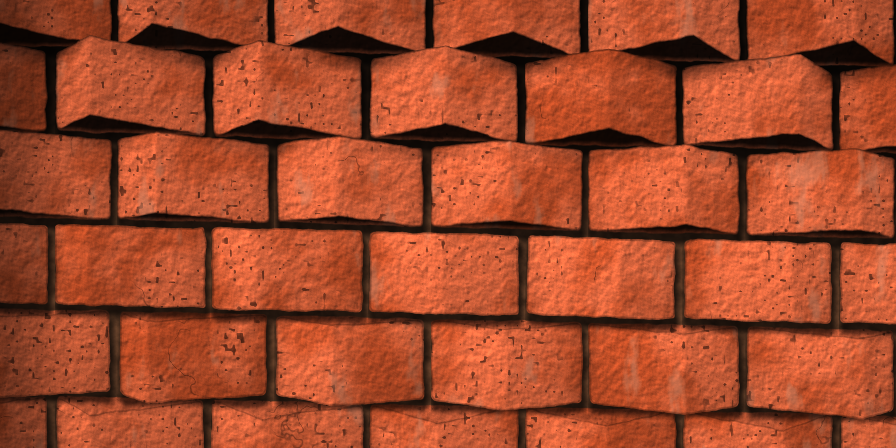
Reproduce this texture procedurally as a Shadertoy shader.

```glsl
// Staggered courses of rough red bricks laid with their corners jutting outward.

float hash(vec2 p) {
    vec3 q = fract(p.xyx * 0.1031);
    q += dot(q, q.yzx + 33.33);
    return fract((q.x + q.y) * q.z);
}

float noise(vec2 p) {
    vec2 i = floor(p), f = fract(p);
    f = f * f * (3.0 - 2.0 * f);
    return mix(mix(hash(i), hash(i + vec2(1, 0)), f.x),
               mix(hash(i + vec2(0, 1)), hash(i + vec2(1, 1)), f.x), f.y);
}

float fbm(vec2 p) {
    float sum = 0.0, amp = 0.5;
    for (int i = 0; i < 5; i++) {
        sum += amp * noise(p);
        p = mat2(1.6, 1.2, -1.2, 1.6) * p + 7.3;
        amp *= 0.5;
    }
    return sum;
}

float roundBox(vec2 p, vec2 halfSize, float radius) {
    vec2 d = abs(p) - halfSize + radius;
    return length(max(d, 0.0)) + min(max(d.x, d.y), 0.0) - radius;
}

// Fired clay: colour patches, grainy relief, small pits and pale scuffs
vec3 clay(vec2 p, float rnd) {
    vec2 s = p + rnd * 9.0 + 5.0;
    float patches = fbm(s * 9.0);
    vec3 col = mix(vec3(0.69, 0.28, 0.14), vec3(0.83, 0.385, 0.235),
                   smoothstep(0.25, 0.6, patches + 0.25 * (rnd - 0.5)));
    float relief = fbm(s * 70.0) - fbm((s + vec2(0.003, -0.004)) * 70.0);
    col *= 1.0 + 0.8 * relief;
    float pits = smoothstep(0.8, 0.93, noise(s * 110.0)) * smoothstep(0.42, 0.6, patches);
    col *= 1.0 - 0.5 * pits;
    float scuff = smoothstep(0.62, 0.8, fbm(s * vec2(22.0, 9.0)));
    col = mix(col, vec3(0.76, 0.5, 0.39), 0.5 * scuff);
    float crack = abs(fbm(s * 7.0 + 20.0) - 0.5);
    float crackMask = smoothstep(0.72, 0.85, noise(s * 8.0 + 40.0));
    return col * (1.0 - 0.3 * crackMask * smoothstep(0.01, 0.0, crack));
}

void paintRow(inout vec3 col, vec2 p, float row, float px) {
    // Locate the brick; alternate courses are staggered
    float shift = mod(row, 2.0) < 0.5 ? 0.122 : 0.262;
    float i = floor((p.x - shift) / 0.35);
    vec2 id = vec2(i, row) + 20.0;
    float rnd = hash(id);
    vec2 center = vec2(shift + 0.35 * i + 0.169, 0.192 * row + 0.029);
    vec2 halfSize = vec2(0.169 - 0.008 * hash(id + 31.0), 0.0915 - 0.004 * rnd);
    vec2 d = p - center;
    d += 0.009 * (vec2(fbm(p * 28.0 + id), fbm(p * 28.0 - id + 60.0)) - 0.5);
    d.y += 0.03 * (rnd - 0.5) * d.x;

    // The jutting corner rises above eye level and drops below it
    float t = clamp(0.5 + 0.5 * d.x / halfSize.x, 0.0, 1.0);
    float fold = clamp(0.08 + 0.38 * center.x + 0.12 * (rnd - 0.5), 0.12, 0.88);
    float jut = min(t / fold, (1.0 - t) / (1.0 - fold));
    float rise = 0.1 * (center.y - 0.42);
    float lift = rise * jut;
    float body = roundBox(d - vec2(0, 0.5 * lift), halfSize + vec2(0, 0.5 * abs(lift)), 0.008);
    vec2 f = d - vec2(0, lift);
    float face = roundBox(f, halfSize, 0.012);

    // Shadow cast below, then underside or lid
    float shadow = roundBox(d + vec2(-0.004, 0.02), halfSize, 0.01);
    col *= mix(0.35, 1.0, smoothstep(-0.005, 0.016, shadow));
    vec3 brick = clay(p, rnd);
    vec3 side = brick * (rise > 0.0 ? 0.08 + 0.25 * smoothstep(0.012, 0.0, -body) : 0.92);
    col = mix(col, side, smoothstep(px, -px, body));

    // Front faces: left one lit, right one dimmer, recessed ends shaded
    float right = smoothstep(-0.02, 0.02, t - fold);
    float shade = mix(1.07, 0.93, right) * mix(0.9, 1.0, smoothstep(0.0, 0.25, jut));
    float overhang = smoothstep(0.045, 0.0, halfSize.y - f.y) * (1.0 - jut);
    shade *= 1.0 - 0.55 * overhang * smoothstep(0.35, 0.85, center.y);
    shade *= 0.96 + 0.06 * smoothstep(-0.08, 0.06, f.y);
    shade *= 0.65 + 0.35 * smoothstep(0.0, 0.005, -face);
    shade += 0.06 * smoothstep(0.008, 0.0, abs(t - fold) * 0.33) * noise(p * 60.0);
    col = mix(col, brick * shade, smoothstep(px, -px, face));
}

void mainImage(out vec4 fragColor, in vec2 fragCoord) {
    vec2 p = fragCoord / iResolution.y;
    vec2 uv = fragCoord / iResolution.xy;
    float px = 1.0 / iResolution.y;

    // Courses slope gently down to the right
    vec2 q = p + vec2(0.0, 0.024 * p.x);

    // Recessed mortar, darker towards the top
    vec3 col = vec3(0.36, 0.23, 0.15) * (0.5 + 0.9 * fbm(q * 45.0));
    col *= mix(1.0, 0.25, smoothstep(0.4, 0.85, q.y));

    // Neighbouring courses overlap away from eye level
    float row = floor((q.y + 0.065) / 0.192);
    float order = q.y > 0.42 ? 1.0 : -1.0;
    for (float k = 1.0; k > -1.5; k--) paintRow(col, q, row + k * order, px);

    // Light falls off towards the left edge and the corners
    vec2 e = uv - vec2(0.54, 0.45);
    col *= 1.06 - 0.4 * dot(e, e);
    col *= mix(0.65, 1.0, smoothstep(0.0, 0.09, uv.x));
    fragColor = vec4(clamp(col, 0.0, 1.0), 1.0);
}
```
